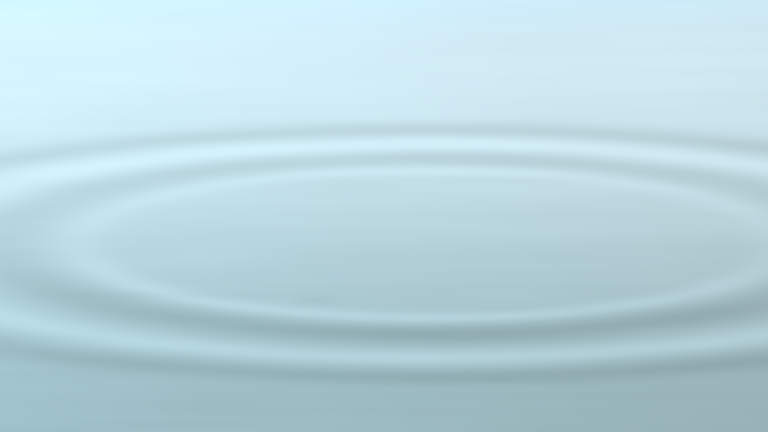
Write a Shadertoy shader that draws this texture.

```glsl
// Soft elliptical ripples spreading over a pale blue water surface.

float hash(vec2 p) {
    vec3 q = fract(vec3(p.xyx) * 0.1031);
    q += dot(q, q.yzx + 33.33);
    return fract((q.x + q.y) * q.z);
}

float valueNoise(vec2 p) {
    vec2 cell = floor(p), f = fract(p);
    f = f * f * (3.0 - 2.0 * f);
    float low = mix(hash(cell), hash(cell + vec2(1, 0)), f.x);
    float high = mix(hash(cell + vec2(0, 1)), hash(cell + vec2(1, 1)), f.x);
    return mix(low, high, f.y);
}

// Gaussian crest along a flattened circle; farGain and nearGain set its
// strength above and below the centre, and it weakens toward the sides.
float ripple(vec2 p, float centerY, float radius, float width, float farGain, float nearGain) {
    vec2 d = p - vec2(0.995, centerY);
    d.x /= 4.0 + 4.5 * radius;
    float offset = (length(d) - radius) / width;
    float side = clamp(d.y / radius, -1.0, 1.0);
    float gain = mix(nearGain, farGain, smoothstep(-0.5, 0.5, side));
    return gain * mix(0.45, 1.0, abs(side)) * exp(-offset * offset);
}

void mainImage(out vec4 fragColor, in vec2 fragCoord) {
    vec2 uv = fragCoord / iResolution.xy;
    vec2 p = fragCoord / iResolution.y;

    // Bright distance falling to a grey-blue foreground, cooler on the left
    float depth = smoothstep(0.1, 1.0, 1.0 - uv.y);
    vec3 color = mix(vec3(0.83, 0.94, 0.98), vec3(0.61, 0.73, 0.76), depth);
    color += vec3(0.03, 0.06, 0.07) * (0.45 - uv.x);
    color += vec3(-0.01, 0.01, 0.025) * smoothstep(0.9, 1.0, uv.y);

    // Alternating crests and troughs from the inside out
    float wave = ripple(p, 0.435, 0.171, 0.013, 0.035, 0.060);
    wave += ripple(p, 0.431, 0.204, 0.022, -0.060, -0.078);
    wave += ripple(p, 0.418, 0.246, 0.020, 0.052, 0.080);
    wave += ripple(p, 0.413, 0.286, 0.019, -0.070, -0.055);

    // Faint horizontal streaks and a small dull patch
    wave += 0.012 * (valueNoise(p * vec2(2.5, 60.0)) - 0.5);
    wave += 0.010 * (valueNoise(p * vec2(4.0, 22.0) + 17.0) - 0.5);
    vec2 patchOffset = (p - vec2(0.73, 0.305)) / vec2(0.045, 0.012);
    wave -= 0.02 * exp(-dot(patchOffset, patchOffset));

    color += wave * vec3(0.92, 1.0, 1.06);
    fragColor = vec4(clamp(color, 0.0, 1.0), 1.0);
}
```
